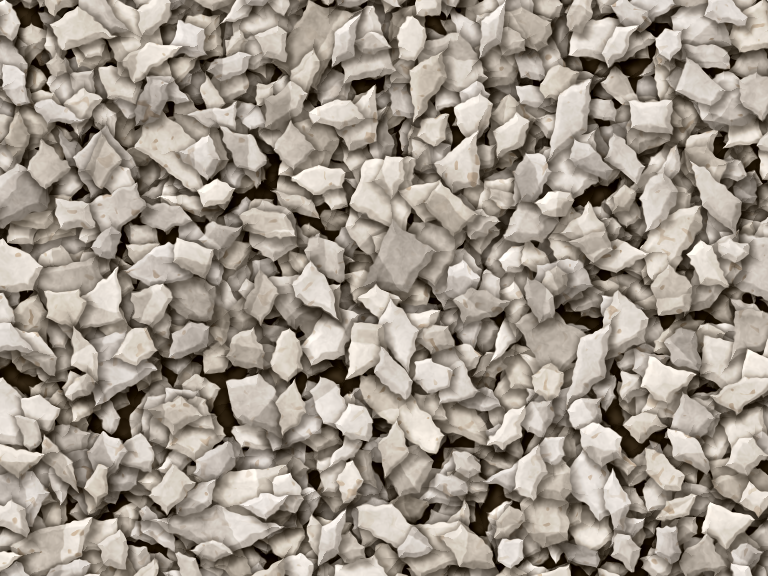
Write a Shadertoy shader that draws this texture.

```glsl
const float TAU = 6.2831853;
const int LAYERS = 8;
const vec2 LIGHT_DIR = vec2(-0.55, 0.83);
const vec3 BONE = vec3(1.0, 0.957, 0.912);
const vec3 SPECK = vec3(0.70, 0.62, 0.53);
const vec3 DEEP = vec3(0.24, 0.21, 0.17);

float hash(vec2 p) {
    return fract(sin(dot(p, vec2(127.1, 311.7))) * 43758.5453);
}

float noise(vec2 p) {
    vec2 i = floor(p), f = fract(p);
    f = f * f * (3.0 - 2.0 * f);
    return mix(mix(hash(i), hash(i + vec2(1, 0)), f.x),
               mix(hash(i + vec2(0, 1)), hash(i + vec2(1, 1)), f.x), f.y);
}

mat2 rotate(float a) {
    float c = cos(a), s = sin(a);
    return mat2(c, -s, s, c);
}

vec2 raggedness(vec2 p) {
    return vec2(noise(p * 55.0), noise(p * 55.0 + 31.0)) * 0.008
         + vec2(noise(p * 140.0), noise(p * 140.0 + 17.0)) * 0.003;
}

// Stretched convex polygon: xy = normal of the nearest edge, z = distance
vec3 chip(vec2 p, float radius, float stretch, float seed) {
    float sides = 4.0 + floor(hash(vec2(seed, 1.0)) * 3.0);
    vec3 nearest = vec3(0.0, 0.0, -1e3);
    for (float i = 0.0; i < 6.0; i++) {
        if (i >= sides) break;
        float a = TAU * (i + 0.55 * hash(vec2(seed, i + 2.0))) / sides;
        float reach = radius * mix(0.6, 1.05, hash(vec2(seed, i + 9.0)));
        vec2 n = vec2(cos(a) / stretch, sin(a) * stretch);
        float len = length(n);
        float d = (dot(p, n) - reach) / len;
        if (d > nearest.z) nearest = vec3(n / len, d);
    }
    return nearest;
}

// Mottled, tilted face with a bevelled rim and sometimes a crease
vec3 chipColor(vec2 p, vec3 edge, vec2 light, float size, float seed) {
    float tone = mix(0.70, 0.98, sqrt(hash(vec2(seed, 20.0))));
    float tiltAngle = TAU * hash(vec2(seed, 21.0));
    vec2 tilt = vec2(cos(tiltAngle), sin(tiltAngle));
    tone += 0.16 * dot(p, tilt) / size;

    float crease = dot(p, tilt.yx) - size * (hash(vec2(seed, 22.0)) - 0.4) * 0.4;
    float creased = step(0.55, hash(vec2(seed, 23.0)));
    tone *= 1.0 - 0.17 * creased * smoothstep(-0.002, 0.002, crease);

    float bevel = 0.004 + size * 0.09 * hash(vec2(seed, 24.0));
    float rim = smoothstep(-bevel - 0.003, -bevel + 0.002, edge.z);
    tone *= 1.0 + rim * (0.20 * dot(edge.xy, light) - 0.06);

    vec2 q = p + seed * 7.0;
    tone += 0.09 * (noise(q * 38.0) - 0.5) + 0.08 * (noise(q * 110.0) - 0.5);
    tone += 0.05 * (noise(q * 260.0) - 0.5);
    float warmth = hash(vec2(seed, 25.0)) - 0.45;
    vec3 color = tone * (BONE - vec3(0.0, 0.015, 0.05) * warmth);
    float specks = smoothstep(0.78, 0.92, noise(q * 85.0 + 40.0));
    return mix(color, color * SPECK, specks * 0.6 * hash(vec2(seed, 26.0)));
}

// Jittered grid of chips, each shading whatever lies below it
vec3 scatter(vec3 color, vec2 p, float size, float density, float layer, float blur) {
    float turn = layer * 1.3 + 0.4;
    vec2 g = rotate(turn) * p / size + layer * 13.7;
    vec2 light = rotate(turn) * LIGHT_DIR;
    for (int y = -1; y <= 1; y++)
    for (int x = -1; x <= 1; x++) {
        vec2 cell = floor(g) + vec2(x, y);
        float seed = hash(cell + layer * 0.37);
        if (hash(vec2(seed, 30.0)) > density) continue;
        vec2 jitter = vec2(hash(vec2(seed, 31.0)), hash(vec2(seed, 32.0)));
        mat2 spin = rotate(TAU * hash(vec2(seed, 33.0)));
        vec2 local = spin * (g - cell - jitter) * size;
        vec2 chipLight = spin * light;
        float radius = size * mix(0.32, 0.47, hash(vec2(seed, 34.0)));
        float stretch = mix(1.0, 1.45, hash(vec2(seed, 35.0)));

        vec3 edge = chip(local, radius, stretch, seed);
        float shadowWidth = 0.012 + 0.07 * size;
        float shade = edge.z + 0.005 * dot(edge.xy, chipLight);
        color *= mix(0.52, 1.0, smoothstep(-0.004, shadowWidth, shade));
        if (edge.z < blur) {
            vec3 face = chipColor(local, edge, chipLight, size, seed);
            color = mix(color, face, smoothstep(blur, -blur, edge.z));
        }
    }
    return color;
}

void mainImage(out vec4 fragColor, in vec2 fragCoord) {
    vec2 uv = fragCoord / iResolution.y;
    float blur = max(0.9 / iResolution.y, 0.0015);
    vec3 color = DEEP;

    // Pile of layers, mixing coarse and fine chips
    for (int k = 0; k < LAYERS; k++) {
        float layer = float(k);
        float coarse = fract(layer * 0.618);
        float size = 0.072 + 0.13 * coarse * coarse;
        vec2 p = uv + raggedness(uv + layer * 3.1);
        color = scatter(color, p, size, mix(1.0, 0.62, coarse), layer, blur);
    }

    // Soft highlights and warm shadows
    color = min(color, 0.82 + (color - 0.82) * 0.65);
    color -= vec3(0.0, 0.03, 0.07) * (1.0 - color.r);
    fragColor = vec4(clamp(color, 0.0, 1.0), 1.0);
}
```
